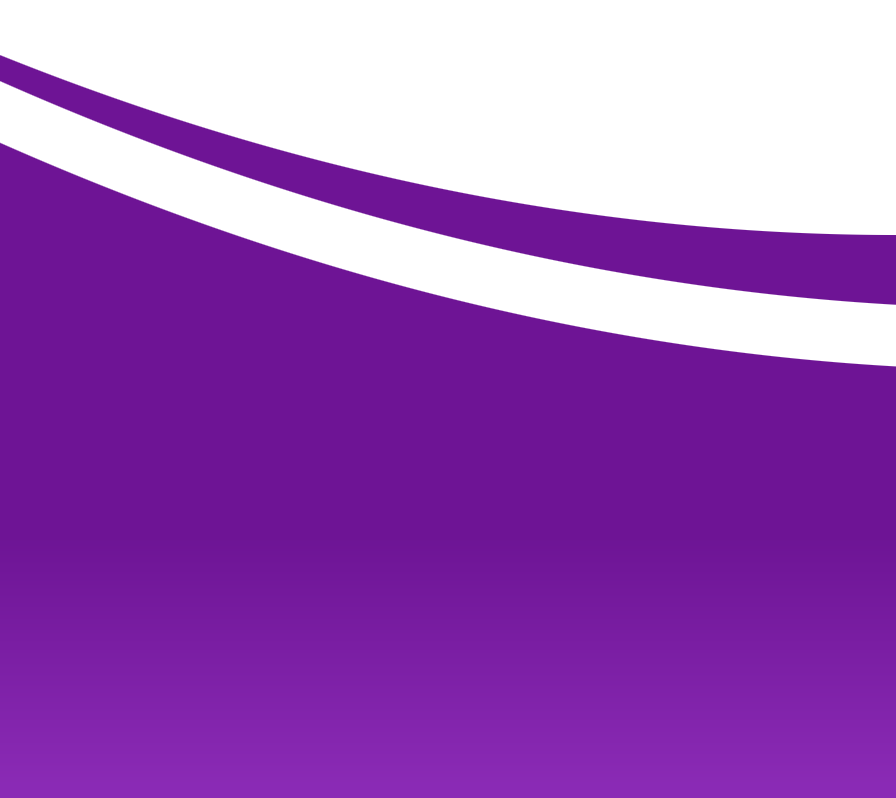
Write a Shadertoy shader that draws this background.

```glsl
// Purple backdrop with a white sky and a white ribbon sweeping down to the right.

// Smooth coverage of the region where d is positive
float cover(float d) {
    return clamp(d / fwidth(d) + 0.5, 0.0, 1.0);
}

void mainImage(out vec4 fragColor, in vec2 fragCoord) {
    vec2 uv = fragCoord / iResolution.xy;
    float depth = 1.0 - uv.y;

    // Deep purple, lighter toward the bottom
    vec3 purple = vec3(0.430, 0.080, 0.585);
    vec3 violet = vec3(0.542, 0.166, 0.710);
    vec3 color = mix(purple, violet, clamp((0.325 - uv.y) / 0.31, 0.0, 1.0));

    // Parabolic edges, measured down from the top
    float skyEdge = 0.2945 - 0.2255 * (1.0 - uv.x) * (1.0 - uv.x);
    float ribbonTop = 0.1016 + uv.x * (0.4970 - 0.2167 * uv.x);
    float ribbonBottom = ribbonTop + 0.0773;

    // White sky and ribbon
    float sky = cover(skyEdge - depth);
    float ribbon = cover(depth - ribbonTop) * cover(ribbonBottom - depth);
    color = mix(color, vec3(1.0), max(sky, ribbon));

    fragColor = vec4(color, 1.0);
}
```
